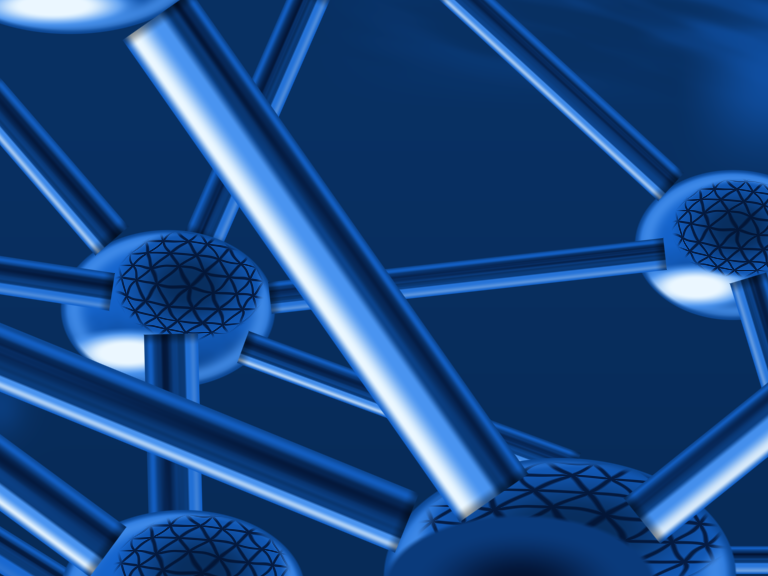
Give the GLSL for this background, as a WebGL 1 fragment shader.

```glsl
precision highp float;
// Polished steel tubes joining mirrored spheres against a deep blue sky.
// Each tube is a shaded segment and each sphere a shaded ellipse holding a
// reflected triangular lattice; all are layered from back to front.

uniform vec2 u_resolution;

const vec2 SCENE = vec2(7.68, 5.76);
const vec3 INK = vec3(0.01, 0.07, 0.19);
const vec3 NAVY = vec3(0.03, 0.18, 0.37);
const vec3 COBALT = vec3(0.05, 0.28, 0.58);
const vec3 AZURE = vec3(0.08, 0.39, 0.80);
const vec3 SKY = vec3(0.29, 0.58, 0.94);
const vec3 WHITE = vec3(0.92, 0.97, 1.0);

float hash(vec2 p) {
  return fract(sin(dot(p, vec2(127.1, 311.7))) * 43758.545);
}

float noise(vec2 p) {
  vec2 i = floor(p), f = fract(p);
  f = f * f * (3.0 - 2.0 * f);
  return mix(mix(hash(i), hash(i + vec2(1, 0)), f.x),
             mix(hash(i + vec2(0, 1)), hash(i + vec2(1, 1)), f.x), f.y);
}

float cloud(vec2 p) {
  return 0.6 * noise(p) + 0.3 * noise(p * 2.1) + 0.1 * noise(p * 4.3);
}

float bump(float x, float centre, float spread) {
  float d = (x - centre) / spread;
  return exp(-d * d);
}

vec3 over(vec3 base, vec4 layer) {
  return mix(base, layer.rgb, layer.a);
}

// Colour across a tube: t runs from its lit edge (0) to its far edge (1)
vec3 metal(float t, float lit, float gleam, float seed) {
  float streak = noise(vec2(t * 17.0, seed));
  float body = (t - lit) / (1.0 - lit);
  vec3 c = mix(COBALT, NAVY, 0.8 * streak);
  c = mix(c, INK, bump(body, 0.5, 0.2) * (0.45 + 0.5 * streak));
  c = mix(c, AZURE, 0.85 * bump(body, 0.86, 0.1));
  vec3 peak = mix(AZURE, WHITE, gleam);
  vec3 shine = mix(peak, mix(AZURE, SKY, gleam), smoothstep(lit * 0.25, lit * 0.75, t));
  shine = mix(AZURE, shine, smoothstep(0.0, 0.13, t));
  return mix(c, shine, 1.0 - smoothstep(lit * 0.88, lit * 1.08, t));
}

// Tube from a to b; its lit edge lies to the right of the travel direction
vec4 tube(vec2 p, vec2 a, vec2 b, float radius, float lit, float gleam, float px) {
  vec2 axis = normalize(b - a);
  float len = length(b - a);
  float along = dot(p - a, axis);
  float across = dot(p - a, vec2(-axis.y, axis.x));
  float ends = min(along, len - along);
  float inside = min(radius - abs(across), ends);
  vec3 c = metal(0.5 + 0.5 * across / radius, lit, gleam, a.x * 7.0 + along * 0.3);
  c *= mix(0.6, 1.0, smoothstep(0.0, 0.12, ends));
  return vec4(c, smoothstep(-px, px, inside));
}

// Warped triangular mesh, 1 on its lines
float lattice(vec2 q, float scale, float width) {
  q *= scale * (1.0 + 0.4 * dot(q, q));
  q += 0.35 * vec2(noise(q * 1.1), noise(q * 1.1 + 19.0));
  float line = 0.0;
  for (int i = 0; i < 3; i++) {
    float angle = 0.35 + float(i) * 1.0472;
    float d = 0.5 - abs(fract(dot(q, vec2(cos(angle), sin(angle)))) - 0.5);
    line = max(line, 1.0 - smoothstep(width * 0.3, width * 1.6, d));
  }
  return line;
}

// Mirrored ball with a lattice reflected in an elliptical patch
vec4 ball(vec2 p, vec2 centre, vec2 radius, vec2 patchAt, vec2 patchSize, vec2 glint, float px) {
  vec2 q = (p - centre) / radius;
  float d = length(q);
  vec3 c = mix(COBALT, AZURE, smoothstep(-0.7, 0.5, q.y + 0.4 * cloud(q * 4.0)));
  c = mix(c, SKY, 0.75 * bump(d, 0.88, 0.1));
  float g = length((q - glint) / vec2(0.58, 0.28));
  c = mix(c, mix(WHITE, SKY, smoothstep(0.4, 1.0, g)), 1.0 - smoothstep(0.8, 1.2, g));
  vec2 m = (p - patchAt) / patchSize;
  float r = length(m);
  vec3 web = mix(NAVY, AZURE, smoothstep(0.2, 1.0, r) * 0.8);
  web = mix(web, INK, 0.85 * lattice(m, 2.8, 0.08));
  c = mix(c, web, 1.0 - smoothstep(0.9, 1.05, r));
  c = mix(c, COBALT, smoothstep(0.93, 1.0, d));
  return vec4(c, smoothstep(-px, px, (1.0 - d) * radius.y));
}

vec3 backdrop(vec2 p) {
  vec3 c = mix(NAVY * 0.93, NAVY * 1.04, smoothstep(0.0, 5.0, p.y));
  float wisps = cloud(vec2(p.x * 0.9 + p.y, p.y * 2.8 + p.x * 0.6));
  float corner = smoothstep(3.0, 6.0, p.x) * smoothstep(4.6, 5.7, p.y);
  float side = smoothstep(6.7, 7.7, p.x) * bump(p.y, 4.9, 0.6);
  c = mix(c, COBALT, corner * smoothstep(0.2, 0.65, wisps));
  c = mix(c, AZURE, 0.55 * side);
  return mix(c, COBALT, 0.6 * bump(p.x, 0.0, 0.25) * bump(p.y, 1.7, 0.3));
}

void main() {
  vec2 p = gl_FragCoord.xy / u_resolution * SCENE;
  float px = 0.9 * SCENE.y / u_resolution.y;
  vec2 low = vec2(-0.38, -0.56);
  vec3 c = backdrop(p);

  // Far tubes and the two middle balls
  c = over(c, tube(p, vec2(2.03, 3.36), vec2(3.12, 5.85), 0.2, 0.3, 0.3, px));
  c = over(c, ball(p, vec2(1.68, 2.67), vec2(1.07, 0.79), vec2(1.9, 2.91), vec2(0.73, 0.54), low, px));
  c = over(c, ball(p, vec2(7.33, 3.31), vec2(0.98, 0.75), vec2(7.38, 3.48), vec2(0.64, 0.48), low, px));
  c = over(c, tube(p, vec2(4.5, 5.92), vec2(6.71, 3.89), 0.19, 0.28, 0.8, px));
  c = over(c, tube(p, vec2(-0.2, 4.88), vec2(1.12, 3.35), 0.22, 0.28, 0.8, px));
  c = over(c, tube(p, vec2(-0.2, 3.04), vec2(1.12, 2.84), 0.19, 0.3, 0.3, px));
  c = over(c, tube(p, vec2(2.7, 2.78), vec2(6.65, 3.22), 0.16, 0.32, 0.35, px));
  c = over(c, tube(p, vec2(2.43, 2.29), vec2(5.75, 1.07), 0.17, 0.3, 0.85, px));
  c = over(c, tube(p, vec2(1.76, 0.4), vec2(1.71, 2.42), 0.27, 0.25, 0.25, px));
  c = over(c, tube(p, vec2(7.48, 2.98), vec2(7.9, 1.6), 0.19, 0.3, 0.4, px));

  // Near balls
  c = over(c, tube(p, vec2(7.0, 0.16), vec2(7.9, 0.16), 0.14, 0.4, 0.4, px));
  c = over(c, tube(p, vec2(-0.3, 0.45), vec2(0.9, -0.3), 0.2, 0.4, 0.1, px));
  c = over(c, ball(p, vec2(1.83, -0.15), vec2(1.22, 0.81), vec2(2.02, 0.05), vec2(0.86, 0.56), low, px));
  c = over(c, ball(p, vec2(5.6, 0.0), vec2(1.76, 1.18), vec2(5.75, 0.45), vec2(1.52, 0.69), low, px));
  float bowl = length((p - vec2(5.2, -0.12)) / vec2(1.38, 0.73));
  vec3 bowlColor = mix(INK, COBALT, 0.75 * smoothstep(0.1, 0.8, bowl));
  c = mix(c, bowlColor, 1.0 - smoothstep(0.95, 1.02, bowl));
  c = over(c, ball(p, vec2(0.7, 6.16), vec2(1.36, 0.74), vec2(0.7, 7.0), vec2(0.5), vec2(-0.12, -0.62), px));

  // Near tubes
  c = over(c, tube(p, vec2(-0.3, 2.31), vec2(4.07, 0.53), 0.32, 0.24, 1.0, px));
  c = over(c, tube(p, vec2(-0.4, 1.33), vec2(1.08, 0.24), 0.31, 0.36, 1.0, px));
  c = over(c, tube(p, vec2(6.42, 0.55), vec2(7.95, 1.78), 0.29, 0.55, 0.9, px));
  c = over(c, tube(p, vec2(1.57, 5.6), vec2(4.94, 0.78), 0.42, 0.58, 1.0, px));
  gl_FragColor = vec4(c, 1.0);
}
```
